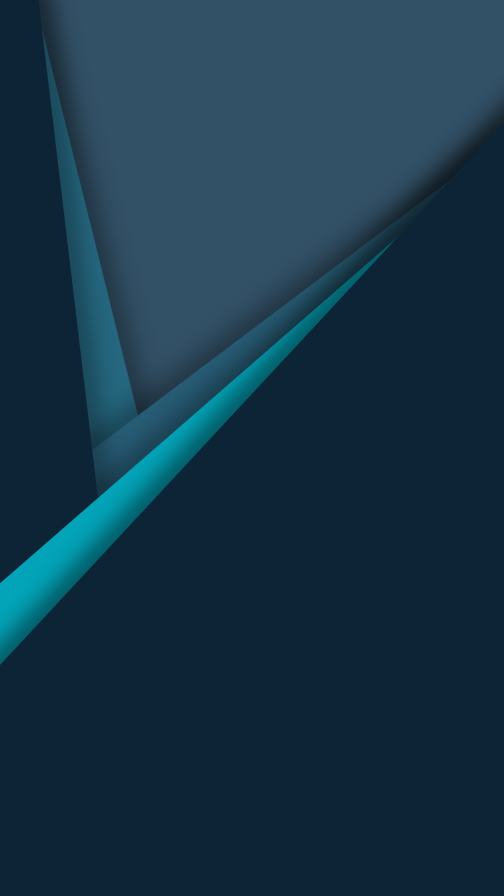
This background is drawn by a Shadertoy shader. Its source:

```glsl
#define NAVY vec3(0.051, 0.141, 0.212)
#define SLATE vec3(0.196, 0.314, 0.400)
#define TEAL vec3(0.145, 0.405, 0.500)
#define STEEL vec3(0.155, 0.365, 0.465)
#define CYAN vec3(0.010, 0.645, 0.725)
#define SHADOW_WIDTH 0.021
#define SHADOW_SOFT 0.26
#define SHADOW_DEEP 0.40

// Signed distance to the line a-b, positive on its left side
float edge(vec2 p, vec2 a, vec2 b) {
    vec2 dir = normalize(b - a);
    return dir.x * (p.y - a.y) - dir.y * (p.x - a.x);
}

// Shadow that a sheet casts outside its edge
vec3 shade(vec3 base, float dist, float strength) {
    float t = max(dist, 0.0) / SHADOW_WIDTH;
    return base * (1.0 - strength * exp(-t * t));
}

// Flat sheet filling the negative side of its edge
vec3 paint(vec3 base, vec3 sheet, float dist) {
    float aa = 0.75 / iResolution.y;
    return mix(base, sheet, smoothstep(aa, -aa, dist));
}

vec3 layer(vec3 base, vec3 sheet, float dist, float strength) {
    return paint(shade(base, dist, strength), sheet, dist);
}

void mainImage(out vec4 fragColor, in vec2 fragCoord) {
    // Portrait canvas, one unit high
    vec2 p = fragCoord / iResolution.xy * vec2(0.5625, 1.0);

    // Sheet edges
    float blade = edge(p, vec2(0.0388, 1.0), vec2(0.1536, 0.5378));
    float strip = edge(p, vec2(0.1042, 0.4987), vec2(0.5013, 0.7982));
    float side = edge(p, vec2(0.0430, 1.0), vec2(0.1094, 0.4440));
    float beam = edge(p, vec2(0.0, 0.3490), vec2(0.4427, 0.7344));
    float floorEdge = edge(p, vec2(0.0, 0.2578), vec2(0.5625, 0.8633));

    // Stack from back to front
    vec3 color = SLATE;
    color = layer(color, TEAL, blade, SHADOW_SOFT);
    color = layer(color, STEEL, strip, SHADOW_SOFT);
    color = shade(color, beam, SHADOW_SOFT);
    color = layer(color, NAVY, side, SHADOW_SOFT);
    color = paint(color, CYAN, beam);
    color = layer(color, NAVY, floorEdge, SHADOW_DEEP);

    fragColor = vec4(color, 1.0);
}
```
